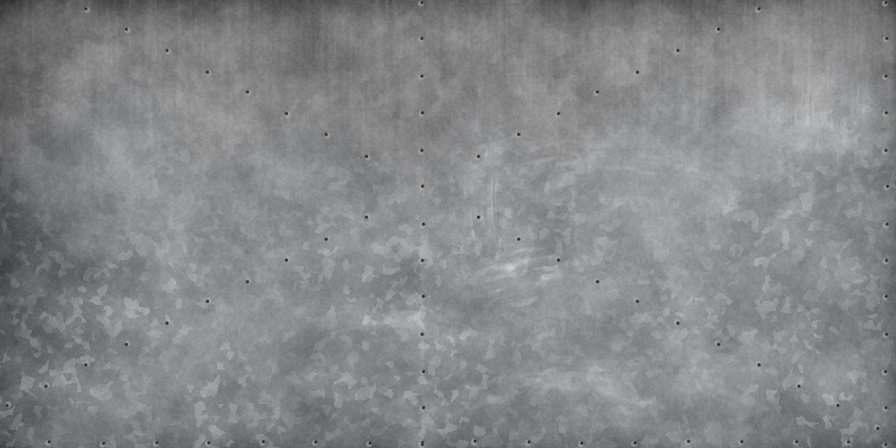
This texture is drawn by a Shadertoy shader. Its source:

```glsl
// Weathered galvanized sheet metal: a crystalline zinc spangle from soft Voronoi
// cells, cloudy stains, drip streaks and scuffs, with screw holes set in columns,
// a bottom row and a large diagonal cross. Units are canvas heights.

const vec2 CROSS_CENTRE = vec2(0.943, 0.583);
const float COLUMN_STEP = 0.0825;
const vec3 COOL_TINT = vec3(-0.015, 0.002, 0.013);
const vec3 WARM_TINT = vec3(0.001, -0.001, 0.001);
const vec3 HOLE_COLOUR = vec3(0.15, 0.13, 0.12);
const vec3 RIM_COLOUR = vec3(0.70, 0.67, 0.64);
const vec3 RUST_COLOUR = vec3(0.40, 0.32, 0.28);

float hash(vec2 p) {
    vec3 q = fract(vec3(p.xyx) * 0.1031);
    q += dot(q, q.yzx + 33.33);
    return fract((q.x + q.y) * q.z);
}

float noise(vec2 p) {
    vec2 i = floor(p), f = fract(p);
    f = f * f * (3.0 - 2.0 * f);
    return mix(mix(hash(i), hash(i + vec2(1, 0)), f.x),
               mix(hash(i + vec2(0, 1)), hash(i + vec2(1, 1)), f.x), f.y);
}

float fbm(vec2 p) {
    float sum = 0.0, amp = 0.5;
    for (int i = 0; i < 5; i++) {
        sum += amp * noise(p);
        p = mat2(1.6, 1.2, -1.2, 1.6) * p + 17.3;
        amp *= 0.5;
    }
    return sum / 0.96875;
}

// Random value per Voronoi cell, blended across the borders
float spangle(vec2 p, float sharpness) {
    vec2 cell = floor(p);
    float sum = 0.0, total = 0.0;
    for (int y = -1; y <= 1; y++)
    for (int x = -1; x <= 1; x++) {
        vec2 id = cell + vec2(x, y);
        vec2 d = id + vec2(hash(id), hash(id + 71.7)) - p;
        float weight = exp(-sharpness * dot(d, d));
        sum += weight * hash(id + 139.1);
        total += weight;
    }
    return sum / max(total, 1e-9);
}

float glow(vec2 p, vec2 centre, vec2 radius) {
    vec2 d = (p - centre) / radius;
    return exp(-dot(d, d));
}

// Hazy patch of fine parallel rub marks running along the given angle
float scuff(vec2 p, vec2 centre, vec2 radius, float angle, float density) {
    vec2 q = p - centre;
    float c = cos(angle), s = sin(angle);
    q = vec2(c * q.x + s * q.y, c * q.y - s * q.x);
    q.y += 0.8 * q.x * q.x;
    vec2 seed = centre * 50.0;
    float lines = 0.5 * noise(vec2(q.x * 9.0, q.y * density) + seed)
                + 0.5 * noise(vec2(q.x * 16.0, q.y * density * 2.1) + seed);
    float breaks = smoothstep(0.3, 0.65, fbm(p * 22.0 + seed));
    return (0.2 + smoothstep(0.4, 0.85, lines) * breaks) * glow(p, centre, radius);
}

vec2 nearer(vec2 a, vec2 b) {
    return dot(a, a) < dot(b, b) ? a : b;
}

// Offset to the nearest hole of an evenly spaced line
vec2 lineOffset(vec2 p, vec2 start, vec2 stride, float first) {
    float k = max(first, round(dot(p - start, stride) / dot(stride, stride)));
    vec2 wobble = vec2(hash(vec2(k, start.x * 37.0)), hash(vec2(k + 40.0, start.y * 53.0))) - 0.5;
    return p - start - k * stride - 0.005 * wobble;
}

vec2 holeOffset(vec2 p) {
    vec2 arm = lineOffset(abs(p - CROSS_CENTRE), vec2(0.124, 0.068), vec2(0.0893, 0.0468), 0.0);
    vec2 middle = lineOffset(p, CROSS_CENTRE, vec2(0.0, COLUMN_STEP), -9.0);
    vec2 right = lineOffset(p, vec2(1.978, 0.583), vec2(0.0, COLUMN_STEP), -9.0);
    vec2 bottom = lineOffset(p, vec2(0.943, 0.012), vec2(0.119, 0.0), -9.0);
    return nearer(nearer(arm, middle), nearer(right, bottom));
}

vec3 drawHole(vec3 metal, vec2 d, float blur) {
    float rim = 1.0 - smoothstep(0.005, 0.007 + blur, length(d + vec2(0.002, 0.0015)));
    float rust = 1.0 - smoothstep(0.003, 0.0045 + blur, length(d - vec2(0.001, 0.001)));
    float core = 1.0 - smoothstep(0.0015, 0.003 + blur, length(d - vec2(0.0005, 0.001)));
    metal = mix(metal, RIM_COLOUR, 0.55 * rim);
    metal = mix(metal, RUST_COLOUR, 0.6 * rust);
    return mix(metal, HOLE_COLOUR, 0.85 * core);
}

void mainImage(out vec4 fragColor, in vec2 fragCoord) {
    vec2 p = fragCoord / iResolution.y;
    float width = iResolution.x / iResolution.y;
    float low = 1.0 - smoothstep(0.15, 0.95, p.y + 0.3 * (fbm(p * 3.0) - 0.5));

    // Cloudy stains and broad light
    float tone = 0.524 + 0.21 * (fbm(p * 2.5 + 4.0) - 0.5) + 0.17 * (fbm(p * 13.0) - 0.5);
    tone += 0.045 * glow(p, vec2(1.15, 0.5), vec2(0.7, 0.45));
    tone += 0.06 * glow(p, vec2(1.83, 0.72), vec2(0.13, 0.12));
    tone += 0.04 * glow(p, vec2(1.85, 0.16), vec2(0.10, 0.10));

    // Zinc crystals: clustered pale flakes over larger, fainter patches
    vec2 warp = vec2(fbm(p * 45.0), fbm(p * 45.0 + 60.0)) - 0.5;
    float flakes = smoothstep(0.58, 0.88, spangle((p + 0.026 * warp) * 64.0, 11.0));
    float cluster = smoothstep(0.3, 0.65, fbm(p * 6.0 + 50.0));
    float patches = spangle((p + 0.05 * warp) * 27.0 + 9.0, 14.0);
    tone += mix(0.025, 0.10, low) * mix(0.4, 1.0, cluster) * (flakes - 0.2);
    tone += 0.05 * (patches - 0.5);

    // Drip streaks from the top, rub marks and fine grain
    float drips = noise(vec2(p.x * 85.0, p.y * 5.0)) + noise(vec2(p.x * 190.0, p.y * 9.0)) - 1.0;
    tone += 0.032 * drips * smoothstep(0.4, 0.95, p.y);
    tone += 0.13 * scuff(p, vec2(1.05, 0.56), vec2(0.10, 0.10), 1.57, 110.0);
    tone += 0.20 * scuff(p, vec2(1.16, 0.37), vec2(0.08, 0.10), 0.25, 80.0);
    tone += 0.10 * scuff(p, vec2(1.32, 0.63), vec2(0.24, 0.09), 0.06, 60.0);
    tone += 0.11 * scuff(p, vec2(1.83, 0.75), vec2(0.10, 0.08), 1.57, 100.0);
    tone += 0.10 * scuff(p, vec2(1.25, 0.12), vec2(0.40, 0.06), 0.10, 45.0);
    tone += 0.10 * scuff(p, vec2(0.87, 0.28), vec2(0.16, 0.04), 0.0, 60.0);
    tone += 0.045 * (noise(p * 230.0) - 0.5) + 0.02 * (noise(p * 110.0) - 0.5);

    // Grime along the borders and a faint centre seam
    float ragged = 0.6 + 0.8 * fbm(p * 7.0 + 30.0);
    tone -= ragged * (0.15 * exp(-p.x / 0.13) + 0.12 * exp(-(width - p.x) / 0.045)
                    + 0.16 * exp(-(1.0 - p.y) / 0.05) + 0.11 * exp(-p.y / 0.05));
    tone -= 0.05 * glow(p, vec2(0.25, 1.0), vec2(0.35, 0.13));
    tone += 0.02 * exp(-abs(p.x - CROSS_CENTRE.x) / 0.003);

    float cool = smoothstep(0.95, 0.4, p.y + 0.5 * (fbm(p * 4.0 + 80.0) - 0.5));
    vec3 metal = tone + mix(WARM_TINT, COOL_TINT, cool);
    metal = drawHole(metal, holeOffset(p), 0.6 / iResolution.y);
    fragColor = vec4(clamp(metal, 0.0, 1.0), 1.0);
}
```
